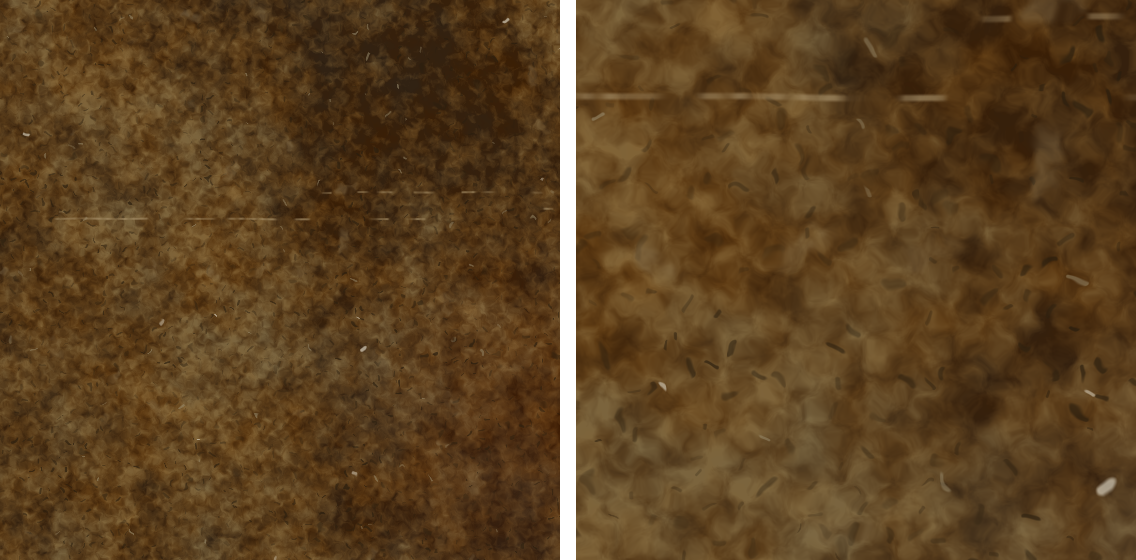
Left: the whole. Right: its middle third, enlarged.
This texture is drawn by a WebGL 2 fragment shader. Its source:

```glsl
#version 300 es
precision highp float;

uniform vec2 u_resolution;
out vec4 fragColor;

float hash(vec2 p) {
    return fract(sin(dot(p, vec2(127.1, 311.7))) * 43758.5453);
}

float noise(vec2 p) {
    vec2 i = floor(p), f = fract(p);
    f = f * f * (3.0 - 2.0 * f);
    float low = mix(hash(i), hash(i + vec2(1.0, 0.0)), f.x);
    float high = mix(hash(i + vec2(0.0, 1.0)), hash(i + 1.0), f.x);
    return mix(low, high, f.y);
}

// Layered noise centred on zero
float fbm(vec2 p) {
    float sum = 0.0, weight = 0.53;
    for (int i = 0; i < 4; i++) {
        sum += weight * (noise(p) - 0.5);
        p = mat2(0.8, 0.6, -0.6, 0.8) * p * 2.03 + 17.3;
        weight *= 0.5;
    }
    return sum;
}

float segmentDistance(vec2 p, vec2 along, float halfLength) {
    return length(p - along * clamp(dot(p, along), -halfLength, halfLength));
}

// Short strokes of random direction, one candidate per cell
float flecks(vec2 uv, float cells, float density, float halfLength, float radius, float seed) {
    vec2 p = uv * cells;
    vec2 base = floor(p);
    float cover = 0.0;
    for (int y = -1; y <= 1; y++) {
        for (int x = -1; x <= 1; x++) {
            vec2 cell = base + vec2(x, y);
            vec2 key = cell + seed;
            vec2 centre = cell + vec2(hash(key + 3.1), hash(key + 8.7));
            float angle = 6.2832 * hash(key + 14.3);
            float size = mix(0.4, 1.0, hash(key + 21.9));
            float d = segmentDistance(p - centre, vec2(cos(angle), sin(angle)), halfLength * size);
            float shape = 1.0 - smoothstep(0.35, 1.2, d / (radius * size));
            float strength = mix(0.45, 1.0, hash(key + 33.7));
            cover = max(cover, shape * strength * step(hash(key), density));
        }
    }
    return cover;
}

// Broken horizontal scratch between two x positions
float scratch(vec2 uv, float height, float start, float end, float seed) {
    float centre = height + 0.002 * (noise(vec2(uv.x * 14.0, seed)) - 0.5);
    float line = 1.0 - smoothstep(0.0006, 0.0030, abs(uv.y - centre));
    float dashes = smoothstep(0.42, 0.68, noise(vec2(uv.x * 48.0, seed + 5.0)));
    float wear = 0.35 + 0.65 * noise(vec2(uv.x * 130.0, seed + 9.0));
    float span = smoothstep(start - 0.02, start + 0.02, uv.x)
               * (1.0 - smoothstep(end - 0.02, end + 0.02, uv.x));
    return line * dashes * wear * span;
}

float blob(vec2 uv, vec2 centre, vec2 size) {
    vec2 q = (uv - centre) / size;
    return exp(-dot(q, q));
}

vec3 patina(float tone) {
    vec3 umber = vec3(0.235, 0.145, 0.055);
    vec3 brown = vec3(0.355, 0.242, 0.106);
    vec3 ochre = vec3(0.470, 0.365, 0.205);
    return tone < 0.5 ? mix(umber, brown, max(tone, -0.1) * 2.0)
                      : mix(brown, ochre, min(tone, 1.1) * 2.0 - 1.0);
}

void main() {
    vec2 uv = gl_FragCoord.xy / u_resolution;
    vec2 warp = vec2(noise(uv * 110.0), noise(uv * 110.0 + 41.0)) - 0.5;
    vec2 rough = uv + warp * 0.008;

    // Broad stains and vertical streaks
    float stain = blob(uv, vec2(0.70, 0.82), vec2(0.28, 0.25));
    float lowerStain = blob(uv, vec2(0.93, 0.20), vec2(0.26, 0.30));
    float streaks = noise(vec2(uv.x * 130.0, uv.y * 7.0)) - 0.5;
    float tone = 0.58 - 0.34 * stain - 0.25 * lowerStain - 0.06 * uv.x;
    tone += 0.75 * fbm(uv * 5.0) + 0.12 * streaks * smoothstep(0.4, 0.9, uv.x);

    // Mottling and fine grain
    tone += 0.95 * fbm(rough * 26.0 + 7.0);
    tone += 1.25 * fbm(rough * 88.0 + 31.0) * (1.0 - 0.35 * lowerStain);
    vec3 color = patina(tone);

    // Rust warmth against grey olive
    float rust = 2.4 * fbm(uv * 8.0 + 53.0) + 1.8 * fbm(rough * 38.0 + 71.0);
    color += vec3(0.020, -0.006, -0.028) * clamp(rust, -1.0, 1.0);
    color += vec3(0.006, -0.010, 0.000) * lowerStain;

    // Dark pits
    float pits = flecks(rough, 62.0, 0.40, 0.24, 0.17, 5.0);
    pits = max(pits, 0.9 * flecks(rough, 24.0, 0.12, 0.10, 0.15, 47.0));
    float pitting = smoothstep(-0.20, 0.15, fbm(uv * 11.0 + 19.0));
    color = mix(color, vec3(0.16, 0.115, 0.055), pits * mix(0.3, 0.72, pitting));

    // Pale scuffs and small bright chips
    float scuffs = flecks(rough, 13.0, 0.16, 0.20, 0.16, 83.0) * noise(rough * 120.0);
    color = mix(color, vec3(0.56, 0.48, 0.34), 0.55 * scuffs);
    float glints = flecks(rough, 44.0, 0.04 + 0.06 * stain, 0.20, 0.12, 129.0);
    color = mix(color, vec3(0.60, 0.55, 0.43), 0.60 * glints);
    float chips = flecks(rough, 17.0, 0.06, 0.07, 0.075, 211.0);
    color = mix(color, vec3(0.80, 0.76, 0.68), 0.85 * chips);

    // Long broken scratches
    float lines = scratch(uv, 0.609, 0.00, 0.82, 2.0);
    lines = max(lines, scratch(uv, 0.656, 0.58, 1.00, 23.0));
    lines = max(lines, scratch(uv, 0.627, 0.92, 1.05, 37.0));
    color = mix(color, vec3(0.63, 0.54, 0.39), 0.75 * lines);

    fragColor = vec4(clamp(color, 0.0, 1.0), 1.0);
}
```
